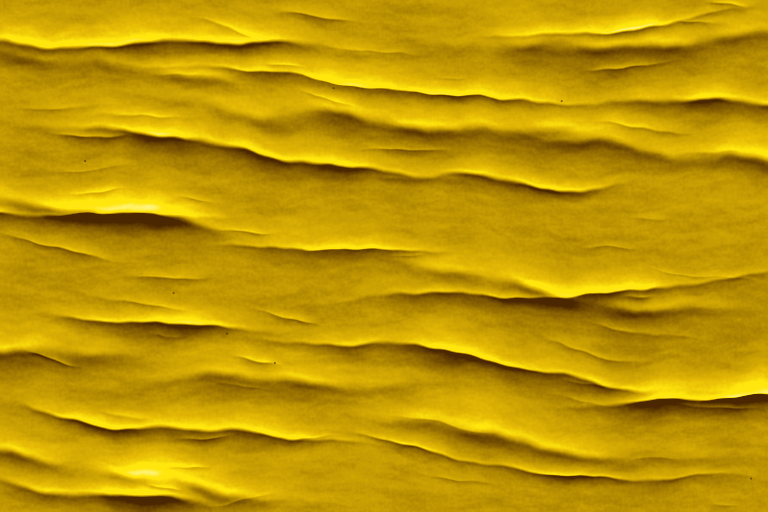
Reproduce this texture procedurally as a WebGL 2 fragment shader.

```glsl
#version 300 es
precision highp float;

uniform vec2 u_resolution;
out vec4 fragColor;

float hash(float n) {
    return fract(sin(n * 91.345 + 3.17) * 4375.85);
}

vec2 gradientAt(vec2 cell) {
    float angle = 6.2832 * fract(sin(dot(cell, vec2(127.1, 311.7))) * 4375.85);
    return vec2(cos(angle), sin(angle));
}

// Gradient noise, roughly -0.7 to 0.7
float noise(vec2 p) {
    vec2 i = floor(p), f = fract(p);
    vec2 u = f * f * f * (f * (f * 6.0 - 15.0) + 10.0);
    float a = dot(gradientAt(i), f);
    float b = dot(gradientAt(i + vec2(1, 0)), f - vec2(1, 0));
    float c = dot(gradientAt(i + vec2(0, 1)), f - vec2(0, 1));
    float d = dot(gradientAt(i + vec2(1, 1)), f - vec2(1, 1));
    return mix(mix(a, b, u.x), mix(c, d, u.x), u.y);
}

float fbm(vec2 p) {
    float sum = 0.0, gain = 0.6;
    for (int i = 0; i < 4; i++) {
        sum += gain * noise(p);
        p = p * 2.03 + 17.3;
        gain *= 0.5;
    }
    return sum;
}

// A fold lit from above: glowing ridge over a shadow, tapering at both ends
float crease(vec2 q, float halfLength, float slope, float width, float softness, float seed) {
    float along = q.x / halfLength;
    if (abs(along) > 1.0) return 0.0;
    float taper = 1.0 - smoothstep(0.2, 1.0, abs(along));
    float bow = (hash(seed + 0.7) - 0.4) * 0.06 * halfLength;
    float wobble = noise(vec2(q.x * 5.0, seed * 3.7));
    float rise = q.y - slope * q.x - bow * along * along - 0.7 * width * wobble;
    float w = width * (0.4 + 0.6 * taper) * (1.0 + 0.6 * wobble);
    float above = max(rise, 0.0) / w, below = max(-rise, 0.0) / w;
    float ridge = 0.7 * exp(-above * above * 0.5) + 0.5 * exp(-above * above * 8.0);
    float shadow = 0.75 * exp(-below * below * 0.9) + 0.35 * exp(-below * below * 9.0);
    float patchy = noise(vec2(q.x * 7.0 + 9.0, seed * 5.3));
    float edge = softness * (1.0 + 3.0 * max(patchy, 0.0)) + 0.15 * width * (1.0 - taper);
    return taper * (1.0 - 0.9 * patchy) * mix(-shadow, ridge, smoothstep(-edge, edge, rise));
}

void main() {
    vec2 p = gl_FragCoord.xy / u_resolution.y;
    float aspect = u_resolution.x / u_resolution.y;
    vec2 warped = p;
    warped.y += 0.035 * noise(p * vec2(2.2, 1.6) + 4.0) + 0.012 * noise(p * vec2(8.0, 7.0));
    warped.y += 0.005 * noise(p * vec2(24.0, 16.0));

    // Fairly flat sheet: slow swells, faint upright folds, small embossed bumps
    float shade = -0.06 + 0.28 * noise(warped * vec2(1.3, 4.0) + 31.0);
    shade += 0.13 * noise(p * vec2(12.0, 2.5) + 8.0);
    vec2 bump = warped * vec2(9.0, 26.0);
    shade += 0.3 * (fbm(bump) - fbm(bump + vec2(0.0, 0.3)));
    vec2 dimple = warped * vec2(26.0, 52.0);
    shade += 0.2 * (fbm(dimple) - fbm(dimple + vec2(0.1, 0.3)));

    // Broad soft folds
    for (int i = 0; i < 10; i++) {
        float k = float(i) + 500.0;
        vec2 centre = vec2(fract(k * 0.618 + 0.3 * hash(k)) * aspect,
                           (float(i) + hash(k + 20.0)) / 10.0);
        float halfLength = mix(0.3, 0.65, hash(k + 40.0));
        float slope = mix(-0.2, 0.04, hash(k + 60.0));
        float width = mix(0.03, 0.05, hash(k + 80.0));
        float strength = mix(0.6, 1.0, hash(k + 120.0));
        shade += strength * crease(warped - centre, halfLength, slope, width, 0.012, k);
    }

    // Long sharp folds, spread in rows
    for (int i = 0; i < 15; i++) {
        float k = float(i);
        vec2 centre = vec2(fract(k * 0.618 + 0.2 * hash(k)) * aspect,
                           (k + 0.2 + 0.6 * hash(k + 20.0)) / 15.0);
        float halfLength = mix(0.25, 0.6, hash(k + 40.0));
        float slope = mix(-0.15, 0.06, hash(k + 60.0));
        float width = mix(0.018, 0.038, hash(k + 80.0));
        float softness = mix(0.002, 0.006, pow(hash(k + 100.0), 2.0));
        float strength = mix(0.9, 1.4, hash(k + 120.0));
        shade += strength * crease(warped - centre, halfLength, slope, width, softness, k);
    }

    // Short faint wrinkles
    for (int i = 0; i < 50; i++) {
        float k = float(i) + 200.0;
        vec2 centre = vec2(fract(k * 0.618 + 0.4 * hash(k)) * aspect,
                           (float(i) + hash(k + 50.0)) / 50.0);
        float halfLength = mix(0.04, 0.15, hash(k + 100.0));
        float slope = mix(-0.25, 0.08, hash(k + 150.0));
        float width = mix(0.006, 0.014, hash(k + 210.0));
        float strength = mix(0.2, 0.65, hash(k + 260.0));
        shade += strength * crease(warped - centre, halfLength, slope, width, 0.0025, k);
    }

    // Paper grain
    shade += 0.05 * noise(p * 70.0) + 0.1 * noise(p * 150.0);

    // Shade to pigment: brown shadow, ochre sheet, gold ridge, lemon highlight
    vec3 colour = mix(vec3(0.77, 0.61, 0.01), vec3(0.4, 0.255, 0.005), clamp(-shade, 0.0, 1.3));
    colour = mix(colour, vec3(0.9, 0.73, 0.02), clamp(shade / 0.5, 0.0, 1.0));
    colour = mix(colour, vec3(1.0, 0.9, 0.05), clamp((shade - 0.5) / 0.5, 0.0, 1.0));
    float glint = smoothstep(1.2, 1.8, shade) * smoothstep(-0.1, 0.3, noise(p * vec2(9.0, 30.0)));
    colour = mix(colour, vec3(1.0, 0.97, 0.6), 0.8 * glint);

    // Sparse dark specks
    vec2 cell = floor(p * 8.0);
    float pick = hash(dot(cell, vec2(1.0, 13.7)));
    vec2 spot = (cell + 0.2 + 0.6 * vec2(hash(pick * 7.0), hash(pick * 11.0))) / 8.0;
    float speck = 1.0 - smoothstep(0.001, 0.003, length(p - spot));
    colour = mix(colour, vec3(0.25, 0.16, 0.02), 0.6 * speck * step(0.92, pick));

    fragColor = vec4(colour, 1.0);
}
```
